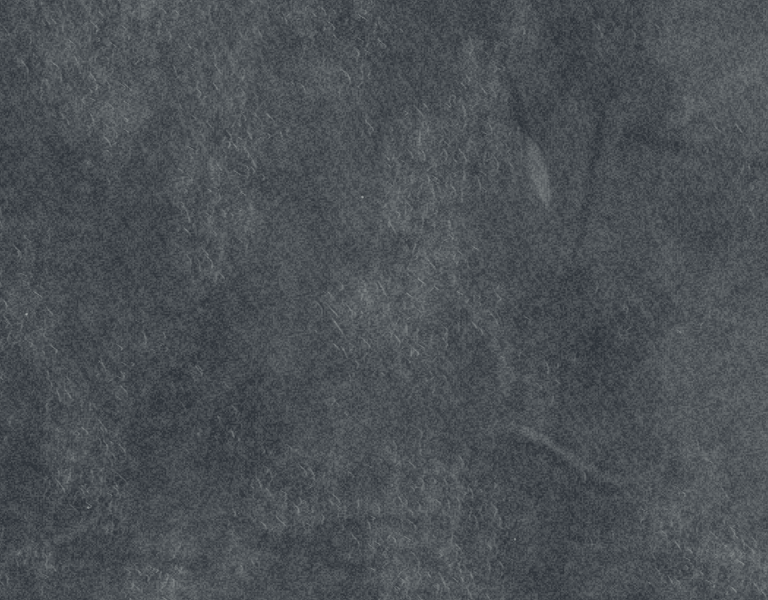
Write a Shadertoy shader that draws this texture.

```glsl
// Dark blue-grey slate: soft clouds and fine grain, with clusters of short,
// curled, nearly upright pale flakes scattered in jittered cells, plus faint
// bedding lines, a few pale scars, dark creases and tiny white specks.

#define DARK vec3(0.25, 0.27, 0.29)
#define PALE vec3(0.41, 0.43, 0.44)
#define BASE_TONE 0.18
#define CLOUD_CONTRAST 1.1
#define GRAIN_CONTRAST 1.15
#define GRAIN_SCALE 410.0
#define FLAKE_LAYERS 4
#define FLAKE_CELLS 31.0
#define FLAKE_WIDTH 0.0021
#define FLAKE_GAIN 0.72
#define SCAR_GAIN 0.5
#define CREASE_DEPTH 0.2

float hash(vec2 p) {
    return fract(sin(dot(p, vec2(12.9898, 78.233))) * 43758.5453);
}

vec2 hash2(vec2 p) {
    return vec2(hash(p), hash(p + 37.3));
}

float noise(vec2 p) {
    vec2 i = floor(p), f = fract(p);
    f = f * f * (3.0 - 2.0 * f);
    return mix(mix(hash(i), hash(i + vec2(1, 0)), f.x),
               mix(hash(i + vec2(0, 1)), hash(i + vec2(1, 1)), f.x), f.y);
}

float fbm(vec2 p) {
    float sum = 0.0, amp = 0.5;
    for (int i = 0; i < 5; i++) {
        sum += amp * noise(p);
        p = mat2(1.6, 1.2, -1.2, 1.6) * p + 7.1;
        amp *= 0.5;
    }
    return sum / 0.97;
}

// Soft stroke from a to b, thinning towards both ends
float streak(vec2 p, vec2 a, vec2 b, float width) {
    vec2 ab = b - a;
    float h = clamp(dot(p - a, ab) / dot(ab, ab), 0.0, 1.0);
    float taper = width * (0.3 + 2.8 * h * (1.0 - h));
    return 1.0 - smoothstep(0.35 * taper, taper, length(p - a - h * ab));
}

// Curled flakes: x is the lit edge, y the shadow beside it
vec2 flakes(vec2 p, float density, float pixel) {
    vec2 result = vec2(0.0);
    for (int layer = 0; layer < FLAKE_LAYERS; layer++) {
        float seed = float(layer) * 19.7;
        vec2 g = p * FLAKE_CELLS + seed;
        for (int k = 0; k < 9; k++) {
            vec2 cell = floor(g) + vec2(k % 3 - 1, k / 3 - 1);
            vec2 r = hash2(cell + seed), s = hash2(cell + seed + 91.7);
            vec2 q = (g - cell - r) / FLAKE_CELLS;
            q.x += q.y * (s.x - 0.35) * 0.8;
            float halfLength = mix(0.14, 0.55, s.y * s.y) / FLAKE_CELLS;
            float along = q.y / halfLength;
            q.x += 0.0028 * (r.x + 0.3) * sin(along * mix(1.5, 4.0, r.y) + 6.3 * s.x);
            float taper = 1.0 - smoothstep(0.4, 1.0, abs(along));
            float present = smoothstep(0.0, 0.2, density - hash(cell + seed + 5.3));
            float lit = 1.0 - smoothstep(0.0, FLAKE_WIDTH + pixel * 0.6, abs(q.x));
            float shade = 1.0 - smoothstep(0.0, 0.004, abs(q.x - 0.005));
            float strength = taper * present * mix(0.3, 1.15, s.x);
            result = max(result, strength * vec2(lit, shade));
        }
    }
    return result;
}

void mainImage(out vec4 fragColor, in vec2 fragCoord) {
    float pixel = 1.0 / iResolution.y;
    vec2 p = fragCoord * pixel;
    vec2 warp = vec2(fbm(p * 9.0), fbm(p * 9.0 + 31.0)) - 0.5;
    vec2 w = p + 0.045 * warp;

    // Flakes crowd the left and the foot; the upper right is smoother
    float rough = max(1.0 - smoothstep(0.8, 0.95, w.x), 1.0 - smoothstep(0.1, 0.24, w.y));
    float cluster = smoothstep(0.36, 0.62, fbm(p * vec2(9.0, 7.0) + 3.7));
    float density = cluster * mix(0.22, 1.0, rough);

    // Clouds, mottling and bedding
    float tone = BASE_TONE;
    tone += CLOUD_CONTRAST * (fbm(w * 3.2 + 11.0) - 0.5) * 0.65;
    tone += CLOUD_CONTRAST * (fbm(p * vec2(17.0, 14.0) + 5.0) - 0.5) * 0.4;
    tone += CLOUD_CONTRAST * (fbm(p * vec2(62.0, 40.0)) - 0.5) * mix(0.35, 0.8, density);
    float bedding = fbm(vec2(w.x * 7.0, w.y * 55.0) + 17.0) - 0.5;
    tone += bedding * mix(0.15, 0.5, 1.0 - smoothstep(0.1, 0.4, p.y));
    tone += 0.16 * density + 0.13 * smoothstep(0.98, 1.15, w.x);
    tone -= 0.16 * (1.0 - smoothstep(0.03, 0.16, length((w - vec2(0.93, 0.49)) * vec2(1.0, 0.8))));

    // Pale scars and the stepped ridge
    float scar = streak(w, vec2(0.87, 0.77), vec2(0.905, 0.655), 0.025);
    scar += 0.6 * streak(w, vec2(0.825, 0.44), vec2(0.84, 0.345), 0.021);
    scar += 0.35 * streak(w, vec2(1.12, 0.79), vec2(1.34, 0.96), 0.03);
    scar += 0.4 * streak(w, vec2(0.0, 0.06), vec2(0.2, 0.15), 0.009);
    float ridge = w.y - mix(0.288, 0.205, smoothstep(0.85, 1.02, w.x));
    float span = smoothstep(0.82, 0.88, w.x) * (1.0 - smoothstep(0.97, 1.06, w.x));
    scar += 0.9 * span * (1.0 - smoothstep(0.002, 0.014, abs(ridge)));
    tone += SCAR_GAIN * scar * (0.6 + 0.6 * fbm(p * 30.0));

    // Dark creases
    float crease = streak(w, vec2(1.02, 0.87), vec2(0.96, 0.56), 0.012);
    crease += streak(w, vec2(0.81, 0.98), vec2(0.87, 0.76), 0.015);
    crease += streak(w, vec2(1.03, 0.775), vec2(1.3, 0.715), 0.016);
    crease += span * (1.0 - smoothstep(0.003, 0.014, abs(ridge + 0.022)));
    tone -= CREASE_DEPTH * crease * (0.3 + 1.2 * fbm(p * 24.0));

    // Flakes, grain and rare specks
    vec2 flake = flakes(p + 0.008 * warp, density, pixel);
    tone += FLAKE_GAIN * flake.x * (0.6 + 0.6 * noise(p * 190.0)) - 0.12 * flake.y;
    float grain = noise(p * GRAIN_SCALE) * 0.75 + noise(p * GRAIN_SCALE * 0.53 + 9.0) * 0.25;
    tone += GRAIN_CONTRAST * (grain - 0.5);
    vec2 speckCell = floor(p * 16.0);
    vec2 toSpeck = fract(p * 16.0) - mix(vec2(0.2), vec2(0.8), hash2(speckCell));
    float speck = step(0.985, hash(speckCell + 3.1)) * (1.0 - smoothstep(0.015, 0.05, length(toSpeck)));
    tone = clamp(tone, -0.4, 1.5) + 1.6 * speck;

    fragColor = vec4(mix(DARK, PALE, tone), 1.0);
}
```
